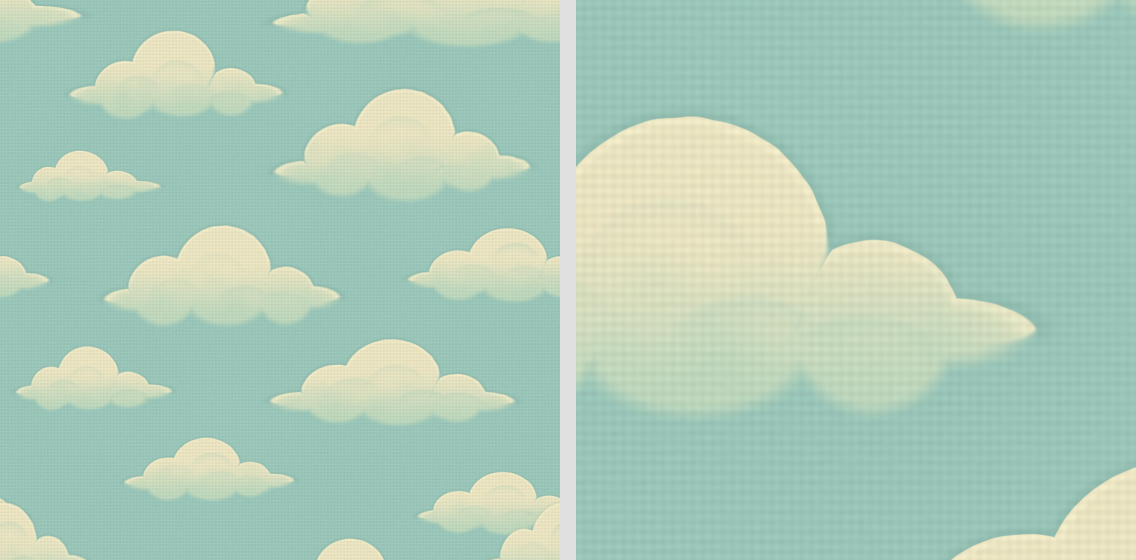
Left: the whole. Right: its middle third, enlarged.
Reproduce this pattern procedurally as a WebGL 1 fragment shader.

```glsl
precision highp float;
// Twelve cream clouds drift over a flat teal sky printed on woven cloth.
// Each cloud is a union of jittered ellipses, shaded from cream down to green,
// with soft inner folds; gradient noise roughens the edges and mottles the tone.
uniform vec2 u_resolution;

vec2 hash2(vec2 p) {
  p = vec2(dot(p, vec2(127.1, 311.7)), dot(p, vec2(269.5, 183.3)));
  return fract(sin(p) * 43758.5) * 2.0 - 1.0;
}

float gradientNoise(vec2 p) {
  vec2 i = floor(p), f = fract(p);
  vec2 u = f * f * (3.0 - 2.0 * f), e = vec2(1.0, 0.0);
  float low = mix(dot(hash2(i), f), dot(hash2(i + e), f - e), u.x);
  float high = mix(dot(hash2(i + e.yx), f - e.yx), dot(hash2(i + 1.0), f - 1.0), u.x);
  return mix(low, high, u.y);
}

// Approximate signed distance; an ellipse is (centre, radii)
float ellipse(vec2 p, vec4 e) {
  return (length((p - e.xy) / e.zw) - 1.0) * min(e.z, e.w);
}

// Union of four lobes, each nudged by the seed
float lobes(vec2 p, mat4 shape, float seed) {
  float d = 10.0;
  for (int i = 0; i < 4; i++) {
    vec2 nudge = 0.025 * hash2(vec2(float(i), seed));
    d = min(d, ellipse(p - nudge, shape[i]));
  }
  return d;
}

// Cloud outline in units of its half width, with the tips at y = 0
float cloudDistance(vec2 p, float seed) {
  mat4 crown = mat4(
    0.00, 0.24, 0.40, 0.40,   -0.49, 0.06, 0.30, 0.30,
    0.51, 0.05, 0.25, 0.25,    0.05, -0.02, 0.36, 0.22);
  mat4 base = mat4(
    -0.73, 0.00, 0.27, 0.105,  0.74, 0.02, 0.26, 0.105,
    -0.43, -0.02, 0.27, 0.155, 0.50, -0.03, 0.26, 0.145);
  return min(lobes(p, crown, seed), lobes(p, base, seed + 7.0));
}

// Shadow lying just under the upper arc of each inner fold
float foldShade(vec2 p, float seed) {
  mat4 folds = mat4(
    0.02, 0.16, 0.25, 0.24,   0.18, -0.04, 0.23, 0.17,
    -0.34, 0.02, 0.23, 0.19,  0.48, -0.05, 0.24, 0.15);
  float shade = 0.0;
  for (int i = 0; i < 4; i++) {
    vec2 nudge = hash2(vec2(seed, float(i) + 3.0));
    vec2 q = p - 0.06 * nudge;
    float d = ellipse(q, folds[i]);
    float arc = smoothstep(0.0, 0.9, (q.y - folds[i].y) / folds[i].w);
    float stroke = (1.0 - smoothstep(-0.02, 0.012, d)) * exp(min(d, 0.0) / 0.06);
    shade = max(shade, stroke * arc * (0.65 + 0.35 * nudge.x));
  }
  return shade;
}

// A cloud box is (centre x, tip height, half width, vertical stretch)
vec3 paintCloud(vec3 under, vec2 uv, vec4 box) {
  float seed = floor(box.x * 100.0);
  vec2 p = vec2(fract(uv.x - box.x + 0.5) - 0.5, uv.y - box.y);
  p /= box.z * vec2(1.0, box.w);
  if (abs(p.x) > 1.2 || abs(p.y) > 0.9) return under;

  // Small clouds lean left; every edge is slightly rough
  float lean = 0.15 * (1.0 - smoothstep(0.125, 0.155, box.z));
  p.x += lean * max(0.0, 1.0 - p.x * p.x);
  p += 0.006 * gradientNoise(uv * 70.0);

  float d = cloudDistance(p, seed);
  float facing = (cloudDistance(p + vec2(0.0, 0.03), seed) - d) / 0.03;
  float lit = smoothstep(-0.25, 0.35, facing);
  float mottle = gradientNoise(p * 5.0 + seed);

  // Cream crown, green underside, pale rim along the top edge
  float tone = smoothstep(-0.20, 0.34, p.y + 0.10 * mottle);
  tone = max(tone, lit * exp(min(d, 0.0) / 0.07) * 0.9);
  vec3 paint = mix(vec3(0.735, 0.835, 0.73), vec3(0.91, 0.885, 0.75), tone);
  paint = mix(paint, vec3(0.70, 0.815, 0.725), 0.55 * foldShade(p, seed));
  paint += 0.025 * lit * (1.0 - smoothstep(0.0, 0.02, abs(d + 0.012)));

  // Crisp top with a fine shadow line, misty bottom
  float aa = 1.0 / (u_resolution.x * box.z);
  float cover = 1.0 - smoothstep(-mix(0.06, aa, lit), aa, d);
  under -= 0.035 * lit * (1.0 - smoothstep(0.0, 0.035, d));
  return mix(under, paint, cover);
}

vec3 paintGroup(vec3 color, vec2 uv, mat4 boxes) {
  for (int i = 0; i < 4; i++) color = paintCloud(color, uv, boxes[i]);
  return color;
}

void main() {
  vec2 uv = gl_FragCoord.xy / u_resolution;
  vec3 color = vec3(0.60, 0.77, 0.72) + 0.008 * gradientNoise(uv * 6.0);

  color = paintGroup(color, uv, mat4(
    0.814, 0.961, 0.331, 0.60,  0.313, 0.828, 0.188, 0.95,
    0.717, 0.694, 0.229, 0.98,  0.160, 0.663, 0.125, 0.85));
  color = paintGroup(color, uv, mat4(
    0.396, 0.464, 0.216, 1.00,  0.909, 0.497, 0.178, 0.86,
    0.167, 0.296, 0.138, 0.97,  0.704, 0.280, 0.217, 0.83));
  color = paintGroup(color, uv, mat4(
    0.372, 0.137, 0.152, 0.86,  0.898, 0.076, 0.154, 0.84,
    0.010, -0.018, 0.150, 1.28, 0.622, -0.061, 0.163, 0.96));

  // Woven threads with uneven strength
  vec2 thread = cos(6.2832 * 170.0 * uv);
  float wear = 1.0 + 0.6 * gradientNoise(uv * 60.0);
  color *= 1.0 + wear * dot(thread, vec2(0.012, 0.018));
  color += 0.012 * gradientNoise(uv * vec2(130.0, 240.0));
  gl_FragColor = vec4(color, 1.0);
}
```
